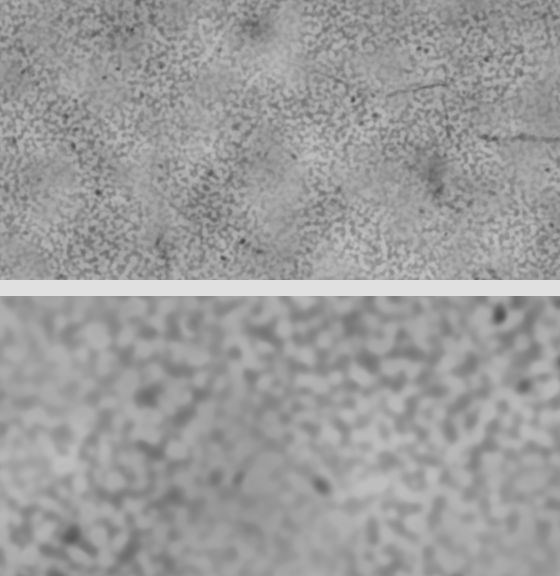
Top: the whole. Bottom: its middle third, enlarged.
Write a Shadertoy shader that draws this texture.

```glsl
const vec3 BASE_GREY = vec3(0.608);
const float GRAIN_FREQ = 42.0;      // grains per canvas height
const float GRAIN_CONTRAST = 0.112;
const float GRAIN_SKEW = 0.12;      // deepens the dark grains
const float MOTTLE_FREQ = 3.4;
const float MOTTLE_CONTRAST = 0.105;
const float PIT_FREQ = 17.0;
const float PIT_CHANCE = 0.14;
const float PIT_RADIUS = 0.0125;
const float PIT_DEPTH = 0.19;
const float CRACK_DEPTH = 0.17;
const mat2 TURN = mat2(0.8, 0.6, -0.6, 0.8);

// Integer hash, two values in 0..1
vec2 hash2(vec2 cell) {
    uvec2 q = uvec2(ivec2(cell) + 4096) * uvec2(1597u, 3571u);
    uint n = (q.x ^ (q.y << 7)) * 40503u;
    n = (n ^ (n >> 15)) * 739391u;
    n = (n ^ (n >> 13)) * 834927u;
    n ^= n >> 16;
    return vec2(float(n & 65535u), float(n >> 16)) / 65535.0;
}

float corner(vec2 cell, vec2 offset) {
    vec2 g = hash2(cell) * 2.0 - 1.0;
    return dot(g / (length(g) + 0.001), offset);
}

float gradientNoise(vec2 p) {
    vec2 i = floor(p), f = p - i;
    vec2 u = f * f * f * (f * (f * 6.0 - 15.0) + 10.0);
    vec2 e = vec2(1.0, 0.0);
    return mix(mix(corner(i, f), corner(i + e, f - e), u.x),
               mix(corner(i + e.yx, f - e.yx), corner(i + 1.0, f - 1.0), u.x), u.y);
}

float fbm(vec2 p) {
    float sum = 0.0, amp = 1.0;
    for (int k = 0; k < 4; k++) {
        sum += amp * gradientNoise(p);
        p = TURN * p * 2.0 + 17.3;
        amp *= 0.6;
    }
    return sum;
}

// Wormy grains that fade out in smooth patches
float grain(vec2 p) {
    vec2 q = TURN * p * GRAIN_FREQ;
    float worms = gradientNoise(q) + 0.8 * gradientNoise(TURN * q * 1.35 + 41.0);
    float rough = smoothstep(-0.45, 0.25, fbm(p * 4.5 + 60.0));
    float shade = tanh(worms * 2.2);
    return (shade - GRAIN_SKEW * worms * worms * 4.0) * mix(0.38, 1.0, rough);
}

// Scattered oval dark pits, one candidate per cell
float pits(vec2 p) {
    vec2 home = floor(p * PIT_FREQ);
    float cover = 0.0;
    for (int y = -1; y <= 1; y++)
    for (int x = -1; x <= 1; x++) {
        vec2 cell = home + vec2(x, y);
        vec2 place = hash2(cell + 300.0), kind = hash2(cell + 700.0);
        vec2 axis = normalize(hash2(cell + 1100.0) - 0.5 + 0.001);
        vec2 d = p - (cell + place) / PIT_FREQ;
        d = vec2(dot(d, axis) * 0.8, dot(d, vec2(-axis.y, axis.x)) * 1.15);
        float r = PIT_RADIUS * (0.7 + 0.5 * place.x);
        float chance = PIT_CHANCE * (1.5 - 0.5 * p.x);
        float pit = 1.0 - smoothstep(0.15 * r, 1.2 * r, length(d));
        cover = max(cover, pit * step(kind.x, chance) * (0.5 + 0.5 * kind.y));
    }
    return cover;
}

// Soft line from a to b
float crack(vec2 p, vec2 a, vec2 b, float width) {
    vec2 ab = b - a;
    float t = clamp(dot(p - a, ab) / dot(ab, ab), 0.0, 1.0);
    return 1.0 - smoothstep(0.1 * width, width, length(p - a - ab * t));
}

float cracks(vec2 p) {
    p += 0.016 * vec2(fbm(p * 11.0), fbm(p * 11.0 + 30.0));
    float c = 0.35 * crack(p, vec2(1.04, 0.77), vec2(1.38, 0.655), 0.011);
    c = max(c, 0.8 * crack(p, vec2(1.38, 0.655), vec2(1.59, 0.70), 0.012));
    c = max(c, 0.8 * crack(p, vec2(1.59, 0.70), vec2(1.69, 0.78), 0.012));
    c = max(c, 0.6 * crack(p, vec2(1.69, 0.78), vec2(1.88, 0.82), 0.011));
    c = max(c, 0.5 * crack(p, vec2(1.585, 0.76), vec2(1.60, 0.45), 0.011));
    c = max(c, crack(p, vec2(1.72, 0.513), vec2(2.02, 0.492), 0.018));
    c = max(c, crack(p, vec2(1.745, 0.04), vec2(1.77, 0.015), 0.018));
    return c * (0.8 + 0.8 * gradientNoise(p * 24.0));
}

float stain(vec2 p, vec2 centre, vec2 size) {
    vec2 d = (p - centre) / size;
    return exp(-dot(d, d));
}

// Broad light and dark areas
float stains(vec2 p) {
    p += 0.03 * vec2(fbm(p * 8.0), fbm(p * 8.0 + 9.0));
    float light = 0.08 * stain(p, vec2(0.78, 0.88), vec2(0.08, 0.11))
                + 0.08 * stain(p, vec2(0.71, 0.48), vec2(0.08, 0.07))
                + 0.045 * stain(p, vec2(1.45, 0.10), vec2(0.40, 0.15));
    float dark = 0.13 * stain(p, vec2(1.56, 0.36), vec2(0.03, 0.09))
               + 0.10 * stain(p, vec2(0.92, 0.91), vec2(0.06, 0.07))
               + 0.09 * stain(p, vec2(0.59, 0.08), vec2(0.025, 0.13))
               + 0.06 * stain(p, vec2(1.78, 0.97), vec2(0.24, 0.10))
               + 0.04 * stain(p, vec2(0.35, 0.90), vec2(0.45, 0.16));
    return light - dark;
}

void mainImage(out vec4 fragColor, in vec2 fragCoord) {
    vec2 p = fragCoord / iResolution.y;
    float tone = MOTTLE_CONTRAST * fbm(p * MOTTLE_FREQ + 5.0) + stains(p);
    tone += GRAIN_CONTRAST * grain(p);
    tone -= max(PIT_DEPTH * pits(p), CRACK_DEPTH * cracks(p));
    fragColor = vec4(clamp(BASE_GREY + tone, 0.0, 1.0), 1.0);
}
```
